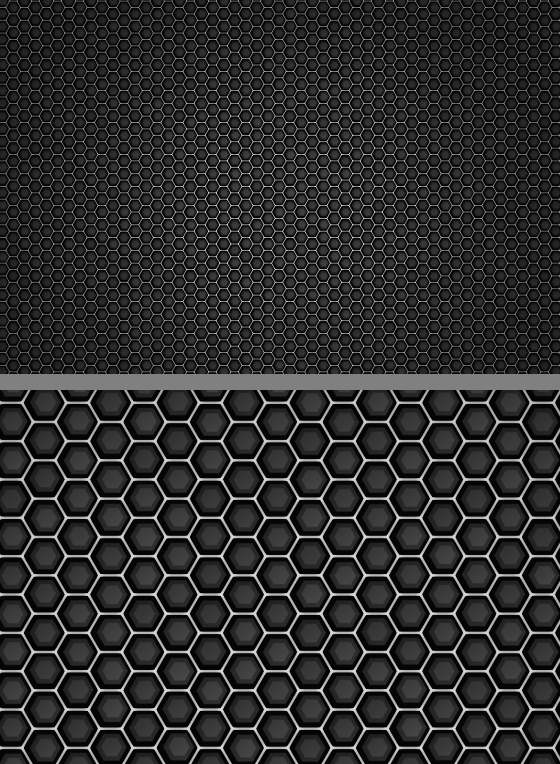
Top: the whole. Bottom: its middle third, enlarged.
Write a WebGL 2 fragment shader that draws this pattern.

```glsl
#version 300 es
precision highp float;

uniform vec2 u_resolution;
out vec4 fragColor;

const float ROWS = 29.26;                      // hexagons down the canvas
const vec2 LATTICE_SHIFT = vec2(-4.417, 3.543);
const vec2 LATTICE = vec2(1.7320508, 1.0);     // repeat of one sublattice
const float WIRE_HALF = 0.031;
const float WELL_SHADE = 0.02;

float hash(vec2 p) {
    vec3 q = fract(vec3(p.xyx) * 0.1031);
    q += dot(q, q.yzx + 33.33);
    return fract((q.x + q.y) * q.z);
}

// Apothem measure of a flat-topped hexagon
float hexRadius(vec2 p) {
    p = abs(p);
    return max(p.y, dot(p, vec2(0.8660254, 0.5)));
}

// Offset from the centre of the nearest hexagon
vec2 hexCell(vec2 p) {
    vec2 a = p - LATTICE * floor(p / LATTICE + 0.5);
    vec2 b = p - LATTICE * (floor(p / LATTICE) + 0.5);
    return dot(a, a) < dot(b, b) ? a : b;
}

// Share of a pixel covered by a line of the given half width
float lineCoverage(float dist, float halfWidth, float pixel) {
    float upper = min(dist + 0.5 * pixel, halfWidth);
    float lower = max(dist - 0.5 * pixel, -halfWidth);
    return clamp((upper - lower) / pixel, 0.0, 1.0);
}

float hexFill(vec2 p, float apothem, float softness) {
    return 1.0 - smoothstep(-softness, softness, hexRadius(p) - apothem);
}

// Light pool, slightly below the centre
float vignette(vec2 uv) {
    float r = length((uv + vec2(0.0, 0.07)) * vec2(1.75, 1.35));
    return mix(0.93, 0.56, smoothstep(0.1, 1.05, r));
}

// Recessed plate with a brighter raised core
float plateShade(vec2 p, float seed, float pixel) {
    vec2 drift = vec2(0.03, 0.01) + 0.04 * (vec2(seed, fract(seed * 7.3)) - 0.5);
    float plate = 0.16 - 0.05 * p.y + 0.04 * p.x;
    float core = 0.25 + 0.06 * p.x - 0.08 * p.y;
    float softness = max(0.5 * pixel, 0.025);
    float shade = mix(WELL_SHADE, plate, hexFill(p - drift, 0.35, softness));
    shade = mix(shade, core, hexFill(p - drift * 1.3, 0.24, softness));
    return shade * (0.92 + 0.16 * seed);
}

void main() {
    vec2 uv = gl_FragCoord.xy / u_resolution - 0.5;
    float pixel = ROWS / u_resolution.y;
    vec2 p = (gl_FragCoord.xy - 0.5 * u_resolution) * pixel - LATTICE_SHIFT;

    vec2 cell = hexCell(p);
    vec2 id = floor((p - cell) / (0.5 * LATTICE) + 0.5);
    float shade = plateShade(cell, hash(id + 100.0), pixel);

    // Wire mesh with thicker, brighter joints
    float joint = smoothstep(0.49, 0.577, length(cell));
    float wire = lineCoverage(0.5 - hexRadius(cell), WIRE_HALF + 0.016 * joint, pixel);
    float wireShade = mix(0.76, 0.92, joint);
    shade = mix(shade, wireShade, wire);

    fragColor = vec4(vec3(shade * vignette(uv)), 1.0);
}
```
